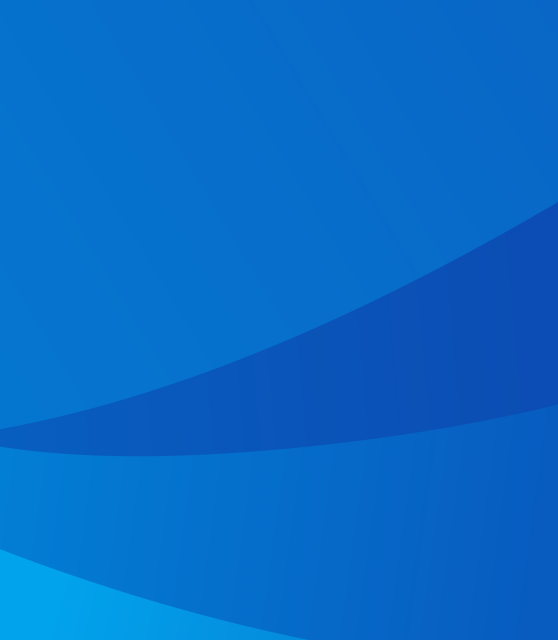
Write a Shadertoy shader that draws this background.

```glsl
// Layered blue waves: a broad sky, a dark wedge, a mid-blue swell and a bright corner.
// Each layer is a linear gradient lying below a polynomial edge curve,
// painted from back to front with antialiased coverage.

#define EDGE_WIDTH 1.0                 // edge softness in screen samples
#define SKY_AXIS   vec2(0.75, 0.52)    // direction in which the sky darkens
#define WEDGE_AXIS vec2(0.95, 0.10)
#define SWELL_AXIS vec2(0.95, -0.15)
#define GLOW_AXIS  vec2(1.0, -0.30)

const vec3 SKY_LIGHT   = vec3(0.020, 0.465, 0.815);
const vec3 SKY_DEEP    = vec3(0.035, 0.400, 0.775);
const vec3 WEDGE_LIGHT = vec3(0.030, 0.370, 0.750);
const vec3 WEDGE_DEEP  = vec3(0.045, 0.302, 0.705);
const vec3 SWELL_LIGHT = vec3(0.010, 0.495, 0.835);
const vec3 SWELL_DEEP  = vec3(0.030, 0.358, 0.750);
const vec3 GLOW_LIGHT  = vec3(0.005, 0.640, 0.925);
const vec3 GLOW_DEEP   = vec3(0.020, 0.540, 0.860);

// Height of a quartic curve at x: start + k.x*x + k.y*x^2 + k.z*x^3 + k.w*x^4
float curve(float x, float start, vec4 k) {
    return start + x * (k.x + x * (k.y + x * (k.z + x * k.w)));
}

// Coverage of the region below an edge, smoothed over about one sample
float below(float y, float edge) {
    float d = edge - y;
    return clamp(0.5 + d / (EDGE_WIDTH * length(vec2(dFdx(d), dFdy(d)))), 0.0, 1.0);
}

// Linear gradient along an axis, between two positions on it
vec3 ramp(vec2 p, vec2 axis, float from, float to, vec3 light, vec3 deep) {
    return mix(light, deep, clamp((dot(p, axis) - from) / (to - from), 0.0, 1.0));
}

void mainImage(out vec4 fragColor, in vec2 fragCoord) {
    vec2 p = fragCoord / iResolution.xy;

    // Edge curves, from top to bottom
    float wedgeTop = curve(p.x, 0.3294, vec4(0.160, 0.235, -0.040, 0.0));
    float swellTop = curve(p.x, 0.3021, vec4(-0.135, 0.360, -0.270, 0.111));
    float glowTop  = curve(p.x, 0.1419, vec4(-0.3345, 0.141, 0.0, 0.0));

    // Layer gradients
    vec3 sky   = ramp(p, SKY_AXIS, 0.17, 1.27, SKY_LIGHT, SKY_DEEP);
    vec3 wedge = ramp(p, WEDGE_AXIS, 0.03, 0.95, WEDGE_LIGHT, WEDGE_DEEP);
    vec3 swell = ramp(p, SWELL_AXIS, -0.04, 0.91, SWELL_LIGHT, SWELL_DEEP);
    vec3 glow  = ramp(p, GLOW_AXIS, 0.08, 0.55, GLOW_LIGHT, GLOW_DEEP);

    // Paint back to front
    vec3 color = mix(sky, wedge, below(p.y, wedgeTop));
    color = mix(color, swell, below(p.y, swellTop));
    color = mix(color, glow, below(p.y, glowTop));

    fragColor = vec4(color, 1.0);
}
```
